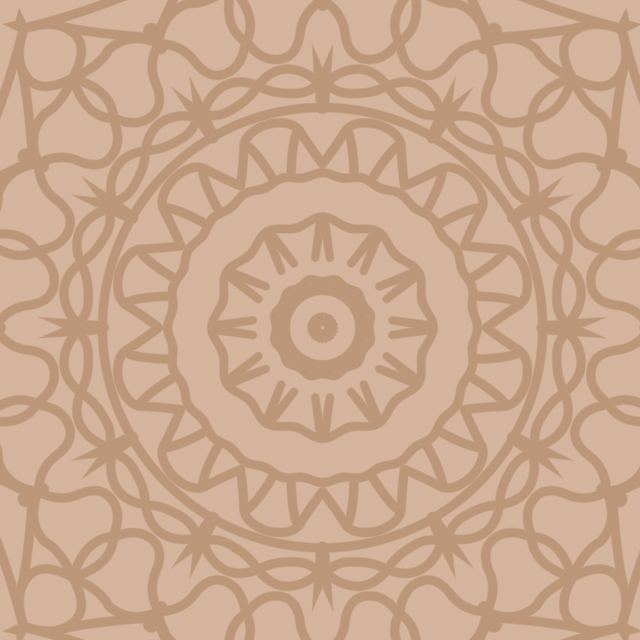
This pattern is drawn by a three.js fragment shader. Its source:

```glsl
varying vec2 vUv;

#define CENTER vec2(0.504, 0.488)
#define SECTOR 0.5235988
#define STROKE 0.0073
#define SOFT 0.0016
#define CURVE_STEPS 10
#define SAND vec3(0.83, 0.706, 0.612)
#define CLAY vec3(0.735, 0.588, 0.474)

// Segment whose half width runs from wa to wb
float taper(vec2 p, vec2 a, vec2 b, float wa, float wb) {
  vec2 ab = b - a;
  float t = clamp(dot(p - a, ab) / dot(ab, ab), 0.0, 1.0);
  return length(p - a - ab * t) - mix(wa, wb, t);
}

// Stroke along a quadratic curve
float bend(vec2 p, vec2 a, vec2 b, vec2 c) {
  float d = 1.0;
  vec2 last = a;
  for (int i = 1; i <= CURVE_STEPS; i++) {
    float t = float(i) / float(CURVE_STEPS);
    vec2 next = mix(mix(a, b, t), mix(b, c, t), t);
    d = min(d, taper(p, last, next, STROKE, STROKE));
    last = next;
  }
  return d;
}

float ring(float r, float radius, float halfWidth) {
  return abs(r - radius) - halfWidth;
}

// Dot, scalloped rings and the short forked fingers
float rosette(vec2 p, float r, float a) {
  float d = max(r - 0.0235 - 0.0005 * cos(a * 24.0), 0.0025 - r);
  d = min(d, max(0.051 - r, r - 0.082 + 0.0025 * cos(a * 12.0)));
  d = min(d, ring(r, 0.167 + 0.006 * cos(a * 12.0), STROKE));
  d = min(d, taper(p, vec2(0.109, 0.0115), vec2(0.166, 0.003), 0.0064, 0.0075));
  return d;
}

// Arches between the two large rings
float arcade(vec2 p, float r, float a) {
  float d = ring(r, 0.239 + 0.003 * cos(a * 24.0), STROKE);
  d = min(d, ring(r, 0.344, STROKE));
  vec2 shoulder = vec2(0.308, 0.036);
  d = min(d, bend(p, vec2(0.256, 0.0), vec2(0.285, 0.022), shoulder));
  d = min(d, bend(p, shoulder, vec2(0.325, 0.050), vec2(0.318, 0.085)));
  d = min(d, bend(p, vec2(0.310, 0.038), vec2(0.290, 0.048), vec2(0.243, 0.049)));
  return d;
}

// Forked stars joined by a braid
float braid(vec2 p) {
  vec2 crossing = vec2(0.378, 0.101);
  vec2 high = vec2(0.404, 0.052);
  vec2 low = vec2(0.366, 0.052);
  float d = taper(p, vec2(0.344, 0.0), vec2(0.386, 0.0), 0.010, 0.013);
  d = min(d, taper(p, vec2(0.384, 0.002), vec2(0.444, 0.0165), 0.011, 0.0));
  d = min(d, bend(p, vec2(0.382, 0.006), vec2(0.402, 0.025), high));
  d = min(d, bend(p, high, vec2(0.405, 0.080), crossing));
  d = min(d, bend(p, vec2(0.380, 0.008), vec2(0.364, 0.024), low));
  d = min(d, bend(p, low, vec2(0.366, 0.080), crossing));
  return d;
}

// Outer loops, knots and corner petals
float border(vec2 p) {
  vec2 side = vec2(0.460, 0.035);
  vec2 crown = vec2(0.419, 0.072);
  vec2 crossing = vec2(0.447, 0.119);
  vec2 knot = vec2(0.533, 0.143);
  vec2 strand = vec2(0.543, 0.073);
  vec2 petal = vec2(0.591, 0.106);
  float d = bend(p, vec2(0.510, 0.004), vec2(0.490, 0.032), side);
  d = min(d, bend(p, side, vec2(0.420, 0.040), crown));
  d = min(d, bend(p, crown, vec2(0.418, 0.098), crossing));
  d = min(d, bend(p, crossing, vec2(0.486, 0.099), knot));
  d = min(d, bend(p, knot, vec2(0.528, 0.095), strand));
  d = min(d, bend(p, strand, vec2(0.552, 0.035), vec2(0.520, 0.006)));
  d = min(d, bend(p, knot, vec2(0.560, 0.098), petal));
  d = min(d, bend(p, petal, vec2(0.628, 0.118), vec2(0.637, 0.171)));
  d = min(d, bend(p, vec2(0.618, 0.124), vec2(0.585, 0.092), vec2(0.531, 0.012)));
  d = min(d, bend(p, vec2(0.637, 0.165), vec2(0.615, 0.090), vec2(0.602, 0.0)));
  d = min(d, taper(p, vec2(0.505, 0.0), vec2(0.535, 0.0), 0.010, 0.013));
  d = min(d, taper(p, vec2(0.645, 0.172), vec2(0.670, 0.161), 0.010, 0.0));
  return d;
}

void main() {
  // Fold the plane into one mirrored half sector
  vec2 q = vUv - CENTER;
  float r = length(q);
  float angle = atan(q.y, q.x + step(r, 0.000001));
  float a = abs(mod(angle + 0.5 * SECTOR, SECTOR) - 0.5 * SECTOR);
  vec2 p = r * vec2(cos(a), sin(a));

  float d = min(rosette(p, r, a), arcade(p, r, a));
  d = min(d, min(braid(p), border(p)));
  float ink = 1.0 - smoothstep(-SOFT, SOFT, d);

  // Faint specks in the inner ring
  vec2 speck = 0.0715 * vec2(cos(0.5 * SECTOR), sin(0.5 * SECTOR));
  ink -= 0.3 * (1.0 - smoothstep(0.0005, 0.002, length(p - speck)));
  gl_FragColor = vec4(mix(SAND, CLAY, clamp(ink, 0.0, 1.0)), 1.0);
}
```
